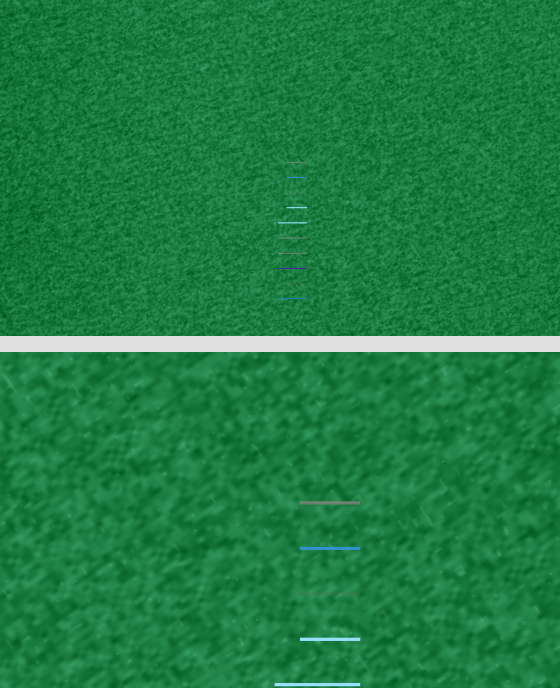
Top, the full canvas; bottom, a detail of the centre.
A Shadertoy shader for this texture:

```glsl
// Green woven cloth with fine grain, slanted twill rows and a short stack of thin dashes.
#define BASE_COLOR vec3(0.098, 0.480, 0.243)
#define TONE_STEP vec3(0.034, 0.041, 0.044)
#define GRAIN_FREQ 175.0
#define TWILL_FREQ 44.0
#define TWILL_ANGLE 0.27
#define GRAIN_AMOUNT 0.72
#define TWILL_AMOUNT 0.36
#define FLECK_AMOUNT 1.3
#define DASH_TOP 0.517
#define DASH_GAP 0.0451
#define DASH_HALF_HEIGHT 0.0016

float hash(vec2 p) {
    vec3 q = fract(vec3(p.xyx) * 0.1031);
    q += dot(q, q.yzx + 33.33);
    return fract((q.x + q.y) * q.z);
}

float valueNoise(vec2 p) {
    vec2 cell = floor(p), f = fract(p);
    f = f * f * (3.0 - 2.0 * f);
    return mix(mix(hash(cell), hash(cell + vec2(1, 0)), f.x),
               mix(hash(cell + vec2(0, 1)), hash(cell + vec2(1, 1)), f.x), f.y);
}

// Noise centred on zero with a spread of about one
float grain(vec2 p) {
    return (valueNoise(p) - 0.5) * 4.8;
}

mat2 rotation(float a) {
    return mat2(cos(a), -sin(a), sin(a), cos(a));
}

// Broken dark rows that climb to the right
float twill(vec2 p) {
    vec2 q = rotation(TWILL_ANGLE) * p + 20.0;
    float wobble = 0.5 * valueNoise(q * vec2(16.0, 22.0));
    float row = cos(6.28318 * (q.y * TWILL_FREQ + wobble));
    float broken = 0.4 + 1.2 * valueNoise(q * vec2(30.0, 42.0) + 7.0);
    return row * broken + 0.5 * grain(q * vec2(38.0, 90.0));
}

// Broad light: dim at the left, brightest right of the middle
float lighting(vec2 uv) {
    float x = uv.x - 0.6;
    return 0.22 - 2.3 * x * x + 0.12 * grain(uv * 3.0 + 4.0);
}

vec3 cloth(vec2 p, vec2 uv) {
    vec2 fine = rotation(0.6) * p * GRAIN_FREQ + 300.0;
    float tone = GRAIN_AMOUNT * grain(fine * vec2(0.85, 1.15));
    tone += 0.42 * grain(rotation(-0.9) * p * GRAIN_FREQ * 0.6 + 500.0);
    tone += TWILL_AMOUNT * twill(p) + lighting(uv);

    // Sparse pale fibres
    float fleck = smoothstep(0.83, 0.98, valueNoise(fine * 0.9 + 90.0));
    tone += FLECK_AMOUNT * fleck;
    vec3 color = BASE_COLOR + TONE_STEP * (tone - 0.05);
    return color + vec3(0.03, 0.01, 0.02) * fleck;
}

// Coverage of one dash, widened to keep its edges smooth
float dash(vec2 p, vec2 center, float halfWidth, float edge) {
    vec2 d = abs(p - center) - vec2(halfWidth, DASH_HALF_HEIGHT);
    return 1.0 - smoothstep(-0.5 * edge, 0.5 * edge, max(d.x, d.y));
}

void mainImage(out vec4 fragColor, in vec2 fragCoord) {
    vec2 uv = fragCoord / iResolution.xy;
    vec2 p = fragCoord / iResolution.y;
    float edge = 1.0 / iResolution.y;
    vec3 color = cloth(p, uv);

    // Dash colours from top to bottom, opacity in the last value
    vec4 dashColors[10] = vec4[10](
        vec4(0.50, 0.52, 0.48, 0.8), vec4(0.20, 0.58, 0.85, 0.9),
        vec4(0.30, 0.45, 0.30, 0.3), vec4(0.60, 0.88, 1.00, 1.0),
        vec4(0.60, 0.88, 1.00, 1.0), vec4(0.50, 0.55, 0.50, 0.8),
        vec4(0.50, 0.55, 0.50, 0.8), vec4(0.27, 0.15, 0.62, 1.0),
        vec4(0.30, 0.45, 0.30, 0.4), vec4(0.10, 0.52, 0.72, 0.9));
    for (int i = 0; i < 10; i++) {
        float left = i < 4 ? 0.853 : 0.828;
        float right = 0.913;
        vec2 center = vec2(0.5 * (left + right), DASH_TOP - float(i) * DASH_GAP);
        float cover = dash(p, center, 0.5 * (right - left), edge);
        color = mix(color, dashColors[i].rgb, cover * dashColors[i].a);
    }
    fragColor = vec4(clamp(color, 0.0, 1.0), 1.0);
}
```
